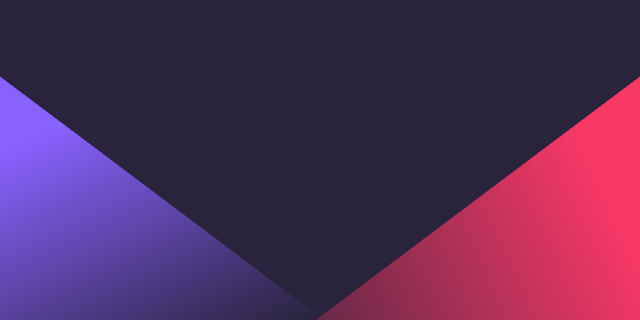
Reproduce this background procedurally as a WebGL 2 fragment shader.

```glsl
#version 300 es
precision highp float;
// Two triangular corner panels on a dark violet ground, meeting at the bottom centre.
// Each panel is a half-plane with a smoothed edge, filled by a linear gradient
// that fades from a bright accent colour towards the ground colour.

uniform vec2 u_resolution;
out vec4 fragColor;

const vec3 GROUND = vec3(0.160, 0.137, 0.235);
const vec3 VIOLET = vec3(0.537, 0.380, 1.000);
const vec3 CRIMSON = vec3(0.980, 0.220, 0.400);

// Signed distance to a line falling from (0, height) to (width, 0); negative below it
float slopeDistance(vec2 p, float width, float height) {
    return dot(p - vec2(0.0, height), normalize(vec2(height, width)));
}

// Antialiased coverage of the region with negative distance
float coverage(float dist, float pixel) {
    return clamp(0.5 - dist / pixel, 0.0, 1.0);
}

// Linear gradient along an axis, held constant outside its two stops
vec3 linearGradient(vec2 p, vec2 axis, float start, float end, vec3 from, vec3 to) {
    float t = clamp((dot(p, axis) - start) / (end - start), 0.0, 1.0);
    return mix(from, to, t);
}

void main() {
    // Canvas heights as units, origin at the lower left
    vec2 p = gl_FragCoord.xy / u_resolution.y;
    float pixel = 1.0 / u_resolution.y;
    float aspect = u_resolution.x / u_resolution.y;
    vec2 mirrored = vec2(aspect - p.x, p.y);
    vec2 panelSize = vec2(1.013, 0.761);

    // Left panel fades downwards to the right
    vec3 leftFill = linearGradient(p, vec2(0.45, -0.89), -0.46, 0.44, VIOLET, GROUND);
    float leftMask = coverage(slopeDistance(p, panelSize.x, panelSize.y), pixel);

    // Right panel brightens upwards to the right and overlaps the left one
    vec3 rightFill = linearGradient(p, vec2(0.906, 0.423), 0.467, 1.90, GROUND, CRIMSON);
    float rightMask = coverage(slopeDistance(mirrored, panelSize.x, panelSize.y), pixel);

    vec3 color = mix(GROUND, leftFill, leftMask);
    color = mix(color, rightFill, rightMask);
    fragColor = vec4(color, 1.0);
}
```
